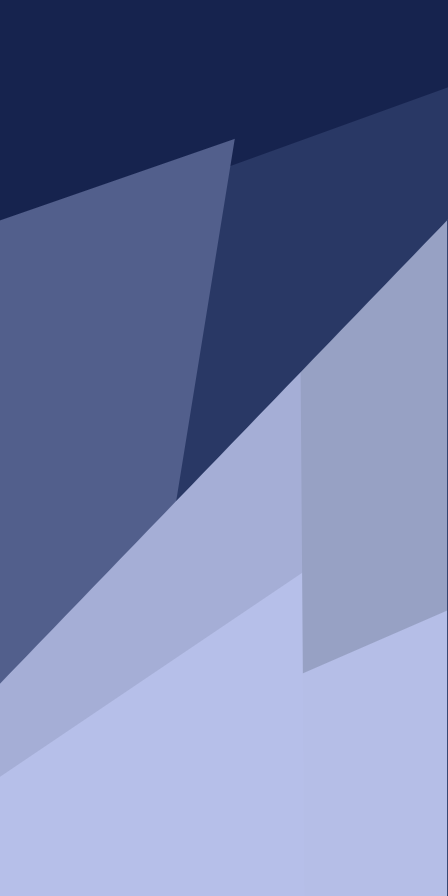
Give the GLSL for this background, as a WebGL 2 fragment shader.

```glsl
#version 300 es
precision highp float;

uniform vec2 u_resolution;
out vec4 fragColor;

const vec3 MIDNIGHT = vec3(0.087, 0.137, 0.306);
const vec3 NAVY = vec3(0.161, 0.220, 0.396);
const vec3 SLATE = vec3(0.322, 0.373, 0.549);
const vec3 PERIWINKLE = vec3(0.647, 0.682, 0.839);
const vec3 STEEL = vec3(0.592, 0.631, 0.769);
const vec3 PALE = vec3(0.715, 0.750, 0.912);

// Signed distance to the line a-b, positive on the right of its direction
float lineDistance(vec2 p, vec2 a, vec2 b) {
    vec2 d = normalize(b - a);
    return dot(p - a, vec2(d.y, -d.x));
}

// Antialiased coverage of a signed distance, positive inside
float coverage(float dist, float pixel) {
    return clamp(0.5 + dist / pixel, 0.0, 1.0);
}

void main() {
    // The canvas spans 1 by 2 units
    vec2 p = gl_FragCoord.xy / u_resolution * vec2(1.0, 2.0);
    float pixel = 2.0 / u_resolution.y;

    // Dark upper planes
    float navyEdge = lineDistance(p, vec2(0.516, 1.630), vec2(1.0, 1.805));
    vec3 color = mix(MIDNIGHT, NAVY, coverage(navyEdge, pixel));

    float slateTop = lineDistance(p, vec2(0.0, 1.508), vec2(0.524, 1.690));
    float slateSide = lineDistance(p, vec2(0.524, 1.690), vec2(0.393, 0.880));
    color = mix(color, SLATE, coverage(min(slateTop, slateSide), pixel));

    // Light lower planes, split by a near-vertical seam
    float seam = lineDistance(p, vec2(0.676, 0.497), vec2(0.671, 1.167));
    float paleLeft = lineDistance(p, vec2(0.0, 0.266), vec2(0.6745, 0.7214));
    float paleRight = lineDistance(p, vec2(0.676, 0.497), vec2(1.0, 0.638));
    float rightSide = coverage(seam, pixel);
    vec3 leftColor = mix(PERIWINKLE, PALE, coverage(paleLeft, pixel));
    vec3 rightColor = mix(STEEL, PALE * 0.992, coverage(paleRight, pixel));
    vec3 lower = mix(leftColor, rightColor, rightSide);

    // The diagonal stops at a thin dark margin on the right
    float diagonal = lineDistance(p, vec2(0.0, 0.474), vec2(0.995, 1.505));
    float margin = 0.998 - p.x;
    color = mix(color, lower, coverage(min(diagonal, margin), pixel));

    fragColor = vec4(color, 1.0);
}
```
